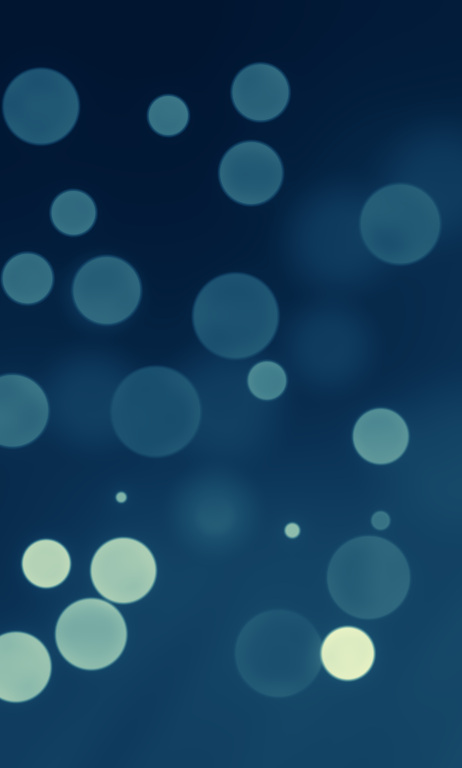
A Shadertoy shader for this background:

```glsl
// Soft bokeh lights over a deep blue backdrop. Every layer adds to a single
// tone value: gradient, blurred glows, then translucent discs scattered by a
// low-discrepancy sequence. A colour ramp turns the tone into navy to cream.

float hash(vec2 p) {
    vec3 q = fract(p.xyx * 0.1031);
    q += dot(q, q.yzx + 33.33);
    return fract((q.x + q.y) * q.z);
}

float valueNoise(vec2 p) {
    vec2 cell = floor(p), f = fract(p);
    f = f * f * (3.0 - 2.0 * f);
    float low = mix(hash(cell), hash(cell + vec2(1, 0)), f.x);
    float high = mix(hash(cell + vec2(0, 1)), hash(cell + vec2(1, 1)), f.x);
    return mix(low, high, f.y);
}

// Evenly spread points in the unit square
vec2 scatter(float index, vec2 start) {
    return fract(start + index * vec2(0.7549, 0.5698));
}

// One unit of tone per ramp step
vec3 toneRamp(float tone) {
    vec3 steps[7] = vec3[7](
        vec3(0.00, 0.06, 0.16), vec3(0.01, 0.12, 0.24), vec3(0.05, 0.22, 0.36),
        vec3(0.10, 0.31, 0.43), vec3(0.27, 0.51, 0.56), vec3(0.53, 0.72, 0.67),
        vec3(0.91, 0.95, 0.77));
    vec3 colour = steps[0];
    for (int i = 1; i < 7; i++)
        colour = mix(colour, steps[i], clamp(tone - float(i - 1), 0.0, 1.0));
    return colour;
}

// Dark upper left, lighter floor with faint slanted streaks
float backdrop(vec2 p, float aspect) {
    float tone = mix(2.3, 0.75, smoothstep(0.05, 1.0, p.y));
    tone += 0.9 * (p.x - 0.5 * aspect);
    tone += 0.7 * (valueNoise(p * 4.0 + 7.0) - 0.5);
    vec2 slanted = mat2(0.82, 0.57, -0.57, 0.82) * p;
    float streak = valueNoise(slanted.yx * vec2(4.0, 18.0) + 3.0) - 0.5;
    return tone + 0.3 * streak * (1.0 - smoothstep(0.15, 0.5, p.y));
}

// Out-of-focus patches around the middle
float glows(vec2 p, float aspect) {
    float tone = 0.0;
    for (float i = 0.0; i < 8.0; i++) {
        vec2 spot = scatter(i, vec2(0.2, 0.3));
        vec2 centre = vec2(spot.x * aspect, 0.33 + 0.5 * spot.y);
        float radius = mix(0.07, 0.15, hash(vec2(i, 5.0)));
        float fall = 1.0 - smoothstep(0.2, 1.0, length(p - centre) / radius);
        tone += fall * mix(0.5, 1.0, hash(vec2(i, 9.0)));
    }
    return tone;
}

// Translucent discs: small and low ones shine brightest
float addDiscs(float tone, vec2 p, float aspect) {
    float blur = max(0.003, 1.0 / iResolution.y);
    for (float i = 0.0; i < 23.0; i++) {
        vec2 jitter = vec2(hash(vec2(i, 1.0)), hash(vec2(i, 2.0))) - 0.5;
        vec2 spot = scatter(i, vec2(0.5));
        vec2 centre = vec2(spot.x * aspect, 0.1 + 0.85 * pow(spot.y, 1.2));
        centre += jitter * vec2(0.1, 0.09);

        float size = fract(i * 0.618);
        float radius = mix(0.026, 0.06, size);
        if (mod(i, 7.0) == 5.0) radius *= 0.25;

        float lowness = 1.0 - smoothstep(0.15, 0.6, centre.y);
        float shine = 1.0 - smoothstep(0.45, 0.95, size);
        float light = 3.1 + 0.9 * (1.0 - size) + 2.4 * lowness * shine;

        float dist = length(p - centre);
        float rim = smoothstep(0.5, 1.0, dist / radius);
        light += 0.12 * rim + 0.3 * (valueNoise(p * 22.0 + i) - 0.5);

        float mask = 1.0 - smoothstep(-blur, blur, dist - radius);
        float halo = exp(-max(dist - radius, 0.0) * 110.0) * (1.0 - mask);
        tone += 0.1 * halo * (light - 2.0);
        tone = mix(tone, max(tone + 0.25, light), 0.9 * mask);
    }
    return tone;
}

void mainImage(out vec4 fragColor, in vec2 fragCoord) {
    vec2 p = fragCoord / iResolution.y;
    float aspect = iResolution.x / iResolution.y;
    float tone = backdrop(p, aspect) + glows(p, aspect);
    tone = addDiscs(tone, p, aspect);
    fragColor = vec4(toneRamp(tone), 1.0);
}
```
